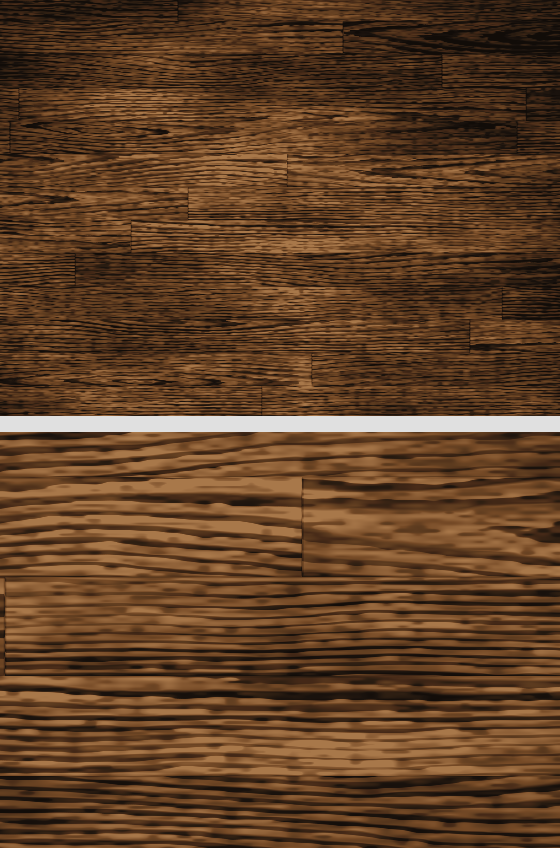
Top, the full canvas; bottom, a detail of the centre.
Reproduce this texture procedurally as a Shadertoy shader.

```glsl
// Dark stained oak floor: staggered horizontal boards with cathedral grain.
// Each board cuts stretched, warped growth rings; fine fibres and pores break
// them up, and a tone ramp colours the result under a soft vignette.

const float ROWS = 12.55;
const float BOARD_LENGTH = 1.22;

float hash(vec2 p) {
    return fract(sin(dot(p, vec2(127.1, 311.7))) * 43758.5);
}

float noise(vec2 p) {
    vec2 cell = floor(p), f = fract(p);
    f = f * f * (3.0 - 2.0 * f);
    float low = mix(hash(cell), hash(cell + vec2(1.0, 0.0)), f.x);
    float high = mix(hash(cell + vec2(0.0, 1.0)), hash(cell + 1.0), f.x);
    return mix(low, high, f.y);
}

float fbm(vec2 p) {
    float sum = 0.0, gain = 0.5;
    for (int i = 0; i < 4; i++) {
        sum += gain * noise(p);
        p = p * 2.03 + 17.3;
        gain *= 0.5;
    }
    return sum / 0.9375;
}

// Tone 0..1 to stain colour, dark to light
vec3 stainColor(float tone) {
    vec3 stain[6] = vec3[6](
        vec3(0.10, 0.07, 0.05), vec3(0.18, 0.12, 0.07),
        vec3(0.27, 0.16, 0.09), vec3(0.36, 0.23, 0.12),
        vec3(0.46, 0.29, 0.15), vec3(0.66, 0.47, 0.29));
    float level = tone * 5.5 - 0.5;
    vec3 color = stain[0];
    for (int i = 1; i < 6; i++) {
        float span = i == 5 ? 1.7 : 1.0;
        color = mix(color, stain[i], clamp((level - float(i - 1)) / span, 0.0, 1.0));
    }
    return color * mix(0.65, 1.0, smoothstep(-0.25, 0.1, tone));
}

// Darkness of the growth rings; local is measured from the board's middle
float growthRings(vec2 local, vec2 board, float jitter) {
    float kind = hash(board + 3.1);
    float side = hash(board + 5.7) < 0.5 ? -1.0 : 1.0;
    vec2 shift = board * vec2(13.7, 7.3);

    // Flat-sawn boards hold the ring centre, straight ones lie far from it
    vec2 center = vec2((hash(board + 8.2) - 0.5) * 0.8,
                       side * mix(0.01, 0.16, kind * kind));
    float stretch = mix(0.20, 0.10, kind);
    float spacing = mix(0.0150, 0.0125, kind);

    vec2 p = local - center;
    p.y += (noise(local * vec2(2.5, 8.0) + shift) - 0.5) * 0.036;
    p.y += (noise(local * vec2(9.0, 26.0) + shift) - 0.5) * 0.007;

    // Ellipses near the centre that sharpen into long pointed arches
    float reach = stretch * p.x / (1.0 + 1.5 * abs(p.x));
    float rings = length(vec2(reach, p.y)) + 0.6 * length(vec2(p.y, 0.005));
    float phase = rings / spacing + jitter * 0.24;

    // Soft inner flank, sharp outer edge
    float saw = fract(phase);
    float edge = clamp(fwidth(phase), 0.05, 0.25);
    float swell = noise(local * vec2(4.0, 20.0) + shift + 41.0);
    float width = mix(0.34, 0.90, swell * swell);
    float line = smoothstep(1.0 - width, 1.0 - 0.6 * width, saw);
    line *= 1.0 - smoothstep(1.0 - edge, 1.0, saw);
    float strength = mix(0.6, 1.0, hash(vec2(floor(phase), kind * 91.0)));
    float fade = smoothstep(0.12, 0.5, noise(local * vec2(3.0, 15.0) + shift + 77.0));
    return line * strength * mix(0.45, 1.0, fade);
}

// Dark joint around a board; gap holds distances to its nearest edges
float joint(vec2 gap, float pixel) {
    vec2 dark = 1.0 - smoothstep(vec2(0.0003), vec2(0.0008 + pixel), gap);
    return max(dark.x * 0.8, dark.y * 0.6);
}

void mainImage(out vec4 fragColor, in vec2 fragCoord) {
    vec2 uv = fragCoord / iResolution.y;
    vec2 screen = fragCoord / iResolution.xy;

    // Staggered boards
    float rowPos = uv.y * ROWS + 0.09;
    float row = floor(rowPos);
    float lengthPos = uv.x / BOARD_LENGTH + hash(vec2(row, 4.3));
    vec2 board = vec2(floor(lengthPos), row);
    vec2 cell = fract(vec2(lengthPos, rowPos));
    vec2 size = vec2(BOARD_LENGTH, 1.0 / ROWS);
    vec2 local = (cell - 0.5) * size;
    vec2 gap = min(cell, 1.0 - cell) * size;

    // Fibres, pores and blotchy stain
    vec2 shift = board * vec2(5.3, 2.9);
    float fibre = noise(uv * vec2(28.0, 240.0) + shift);
    float pores = noise(uv * vec2(80.0, 340.0) + shift + 30.0);
    float streaks = noise(uv * vec2(6.0, 120.0) + shift + 60.0);
    float blotch = fbm(uv * vec2(3.0, 6.0) + 9.0);
    float smudge = fbm(uv * vec2(5.0, 14.0) + shift + 80.0);
    float rays = noise(uv * vec2(75.0, 14.0) + shift);

    // Combine tones
    vec2 offCenter = (screen - vec2(0.46, 0.45)) * 2.0;
    float tone = 0.93 - 0.33 * dot(offCenter, offCenter);
    tone += (hash(board + 1.9) - 0.5) * 0.20;
    tone += (blotch - 0.5) * 0.65 + (smudge - 0.5) * 0.38;
    tone += (fibre - 0.5) * 0.25 + (pores - 0.5) * 0.32;
    tone += (streaks - 0.5) * 0.25 + (rays - 0.5) * 0.08;
    tone -= 0.25 * smoothstep(0.55, 0.85, 1.0 - pores) * fibre;
    float jitter = (fibre - 0.5) + 0.6 * (pores - 0.5);
    tone -= 0.76 * growthRings(local, board, jitter);
    tone -= 0.30 * joint(gap, 1.0 / iResolution.y);

    fragColor = vec4(stainColor(tone), 1.0);
}
```
